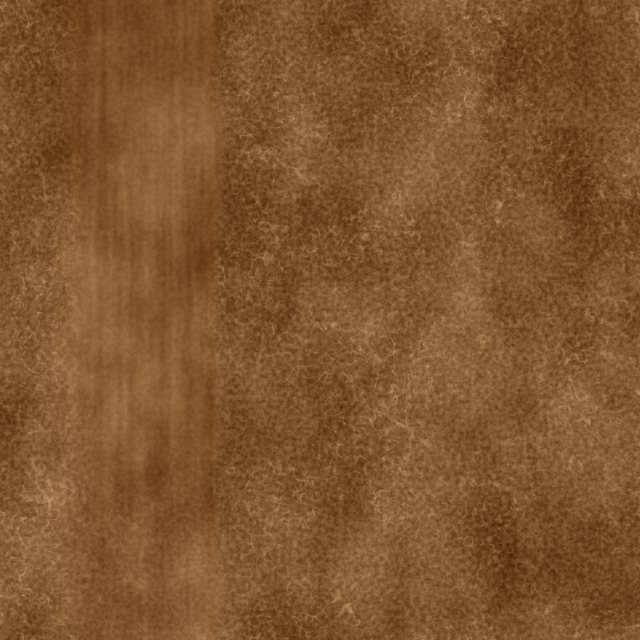
A Shadertoy shader for this texture:

```glsl
// Aged brown hide: mottled stains, curled pale fibres, fine grain and a smoother rubbed band.
#define BASE_COLOR vec3(0.503, 0.334, 0.186)
#define TONE_TINT vec3(1.0, 0.97, 0.88)
#define STAIN_AMOUNT 0.125
#define GRAIN_AMOUNT 0.115
#define FIBRE_AMOUNT 0.085
#define VEIN_AMOUNT 0.085
#define STREAK_AMOUNT 0.075
#define FIBRE_SCALE 36.0
#define GRAIN_SCALE 125.0
#define BAND_LEFT 0.10
#define BAND_RIGHT 0.345

// Unit gradient for a lattice point
vec2 gradientAt(vec2 cell) {
    vec3 h = fract(cell.xyx * vec3(0.1031, 0.1030, 0.0973));
    h += dot(h, h.yzx + 33.33);
    float angle = 6.2832 * fract((h.x + h.y) * h.z);
    return vec2(cos(angle), sin(angle));
}

// Gradient noise, roughly -0.7 to 0.7
float noise(vec2 p) {
    vec2 i = floor(p), f = p - i;
    vec2 u = f * f * f * (f * (f * 6.0 - 15.0) + 10.0);
    vec2 e = vec2(0.0, 1.0);
    float a = dot(gradientAt(i), f);
    float b = dot(gradientAt(i + e.yx), f - e.yx);
    float c = dot(gradientAt(i + e.xy), f - e.xy);
    float d = dot(gradientAt(i + e.yy), f - e.yy);
    return mix(mix(a, b, u.x), mix(c, d, u.x), u.y);
}

float fbm(vec2 p) {
    float sum = 0.0, amplitude = 1.0;
    for (int k = 0; k < 5; k++) {
        sum += amplitude * noise(p);
        p = mat2(1.6, 1.2, -1.2, 1.6) * p + 17.3;
        amplitude *= 0.56;
    }
    return sum;
}

// Soft thin line along the zero contour of a noise field
float contour(vec2 p, float width) {
    return 1.0 - smoothstep(0.0, width, abs(noise(p)));
}

// Short curled threads: warped contours broken up by a finer mask
float fibres(vec2 p) {
    float sum = 0.0;
    for (int k = 0; k < 3; k++) {
        vec2 warp = vec2(noise(p * 1.7 + 5.0), noise(p * 1.7 + 41.0));
        float gaps = smoothstep(-0.05, 0.30, noise(p * 1.1 + 73.0));
        sum += contour(p + 0.45 * warp, 0.13) * gaps;
        p = p * 1.35 + 29.0;
    }
    return sum;
}

void mainImage(out vec4 fragColor, in vec2 fragCoord) {
    vec2 uv = fragCoord / iResolution.y;

    // Rubbed vertical band with wandering edges
    float edge = uv.x + 0.025 * fbm(vec2(uv.x * 6.0, uv.y * 5.0) + 61.0);
    float band = smoothstep(BAND_LEFT - 0.05, BAND_LEFT + 0.06, edge)
               * (1.0 - smoothstep(BAND_RIGHT - 0.02, BAND_RIGHT + 0.01, edge));
    band *= mix(0.55, 1.0, smoothstep(0.1, 0.35, uv.y));

    // Broad stains, slightly drawn out along the vertical
    vec2 drift = 0.05 * vec2(noise(uv * 7.0 + 3.0), noise(uv * 7.0 + 19.0));
    float tone = STAIN_AMOUNT * fbm((uv + drift) * vec2(5.0, 3.8) + 11.0);
    tone += 0.05 * fbm(uv * vec2(17.0, 13.0) + 87.0);

    // Fine grain, calmer inside the band
    float grain = noise(uv * GRAIN_SCALE) + 0.7 * noise(uv * GRAIN_SCALE * 1.9 + 7.0);
    tone += GRAIN_AMOUNT * grain * mix(1.0, 0.38, band);

    // Pale fibres gathered in patches
    float patches = smoothstep(-0.45, 0.45, fbm(uv * 6.0 + 131.0));
    float fibreMask = mix(0.35, 1.25, patches) * mix(1.0, 0.12, band);
    tone += FIBRE_AMOUNT * (fibres(uv * FIBRE_SCALE + 9.0) * fibreMask - 0.2);

    // A few long wandering veins with a faint halo
    vec2 bend = 0.035 * vec2(fbm(uv * 13.0 + 23.0), fbm(uv * 13.0 + 57.0));
    vec2 veinPos = (uv + bend) * 3.2 + 37.0;
    float veinMask = smoothstep(0.10, 0.32, noise(uv * 4.5 + 151.0)) * (1.0 - band);
    tone += VEIN_AMOUNT * veinMask * (contour(veinPos, 0.018) + 0.3 * contour(veinPos, 0.11));

    // Vertical brush streaks, strong in the band only
    float streak = noise(vec2(uv.x * 42.0, uv.y * 2.2) + 5.0)
                 + 0.6 * noise(vec2(uv.x * 120.0, uv.y * 9.0) + 31.0);
    tone += STREAK_AMOUNT * streak * mix(0.15, 1.0, band) + 0.022 * band;

    vec3 color = BASE_COLOR + tone * TONE_TINT + band * vec3(0.012, 0.0, -0.012);
    fragColor = vec4(clamp(color, 0.0, 1.0), 1.0);
}
```
